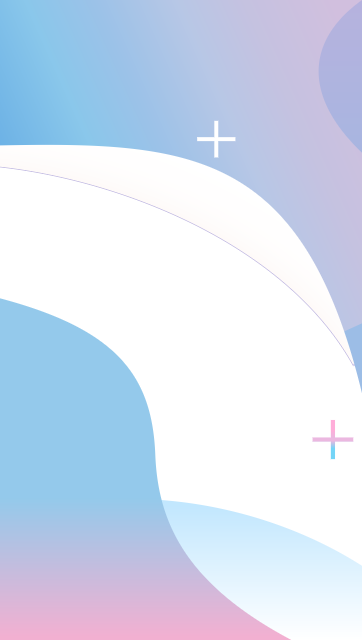
This background is drawn by a Shadertoy shader. Its source:

```glsl
// Abstract layered waves: a diagonal pastel sky, a large white sweep,
// a blue-to-pink swell and two plus signs. Every curved edge is a cubic
// Bezier solved by bisection, then measured as a signed distance.

// Canvas space: height is 100, width is 56.77, origin at the lower left.
const vec2 CANVAS = vec2(56.77, 100.0);

const vec3 WHITE = vec3(1.0);
const vec3 SKY_BLUE = vec3(0.58, 0.79, 0.92);
const vec3 ROSE = vec3(0.95, 0.69, 0.82);

// Signed height of p over a Bezier whose x rises from a to d.
float aboveCurve(vec2 p, vec2 a, vec2 b, vec2 c, vec2 d) {
    float t = 0.5, stepSize = 0.25;
    vec2 q;
    for (int i = 0; i < 18; i++) {
        float s = 1.0 - t;
        q = s * s * s * a + 3.0 * s * s * t * b + 3.0 * s * t * t * c + t * t * t * d;
        t += q.x < p.x ? stepSize : -stepSize;
        stepSize *= 0.5;
    }
    float s = 1.0 - t;
    vec2 tangent = s * s * (b - a) + 2.0 * s * t * (c - b) + t * t * (d - c);
    return (p.y - q.y) * abs(tangent.x) / length(tangent);
}

float boxDistance(vec2 p, vec2 halfSize) {
    vec2 q = abs(p) - halfSize;
    return max(q.x, q.y);
}

float plusDistance(vec2 p, vec2 reach, float halfWidth) {
    return min(boxDistance(p, vec2(reach.x, halfWidth)),
               boxDistance(p, vec2(halfWidth, reach.y)));
}

// Smooth coverage of the region where the distance is negative.
float cover(float dist, float pixel) {
    return clamp(0.5 - dist / pixel, 0.0, 1.0);
}

float ramp(float from, float to, float x) {
    return clamp((x - from) / (to - from), 0.0, 1.0);
}

vec3 skyColor(vec2 p) {
    float s = p.x - 0.45 * (100.0 - p.y);
    vec3 col = mix(vec3(0.43, 0.70, 0.90), vec3(0.54, 0.78, 0.92), ramp(-9.8, 3.9, s));
    col = mix(col, vec3(0.61, 0.76, 0.91), ramp(3.9, 14.8, s));
    col = mix(col, vec3(0.72, 0.78, 0.90), ramp(14.8, 27.9, s));
    col = mix(col, vec3(0.77, 0.76, 0.88), ramp(27.9, 37.8, s));
    return mix(col, vec3(0.82, 0.75, 0.87), ramp(37.8, 52.1, s));
}

// Right edge of the swell: two joined curves, given as (height, side).
float swellDistance(vec2 p) {
    vec2 joint = vec2(29.04, 24.35);
    float d;
    if (p.y > joint.x) {
        d = aboveCurve(p.yx, joint, vec2(41.41, 23.83), vec2(48.57, 18.23), vec2(53.39, 0.0));
    } else {
        d = aboveCurve(p.yx, vec2(0.0, 45.7), vec2(8.85, 28.91), vec2(18.62, 24.74), joint);
    }
    return max(d, p.y - 53.39);
}

void mainImage(out vec4 fragColor, in vec2 fragCoord) {
    vec2 p = fragCoord / iResolution.xy * CANVAS;
    float pixel = CANVAS.y / iResolution.y;

    // Sky, violet lobe at the upper right, blue wedge at the right
    vec3 col = skyColor(p);
    float lobe = -aboveCurve(p.yx, vec2(75.2, 57.8), vec2(84.38, 47.4),
                             vec2(93.49, 47.66), vec2(100.0, 56.77));
    vec3 lobeColor = mix(vec3(0.66, 0.71, 0.88), vec3(0.71, 0.70, 0.87), ramp(77.0, 98.0, p.y));
    col = mix(col, lobeColor, cover(lobe, pixel));
    float wedge = (p.y - 48.18 - 0.453 * (p.x - 53.9)) * 0.91;
    col = mix(col, vec3(0.61, 0.74, 0.90), cover(wedge, pixel));

    // White sweep with a warm haze over a fine violet line
    float sweep = aboveCurve(p, vec2(0.0, 77.28), vec2(29.95, 77.86),
                             vec2(47.53, 76.56), vec2(56.77, 38.54));
    float thread = aboveCurve(p, vec2(0.0, 73.9), vec2(19.53, 71.74),
                              vec2(44.92, 61.59), vec2(55.34, 42.97));
    float haze = step(0.0, thread) * exp(-0.35 * max(thread, 0.0));
    vec3 paper = mix(WHITE, vec3(0.995, 0.978, 0.972), haze);
    paper = mix(paper, vec3(0.74, 0.71, 0.88), cover(abs(thread) - 0.05, pixel));
    col = mix(col, paper, cover(sweep, pixel));

    // Pale hill fading into white
    float hill = aboveCurve(p, vec2(25.13, 21.88), vec2(37.76, 20.96),
                            vec2(48.83, 16.67), vec2(56.77, 11.59));
    vec3 hillColor = mix(WHITE, vec3(0.76, 0.905, 0.995), ramp(0.0, 21.0, p.y));
    col = mix(col, hillColor, cover(hill, pixel));

    // Swell, blue above and rose below
    vec3 swellColor = mix(ROSE, SKY_BLUE, ramp(0.5, 22.2, p.y));
    col = mix(col, swellColor, cover(swellDistance(p), pixel));

    // Plus signs
    float whitePlus = plusDistance(p - vec2(33.92, 78.26), vec2(3.0, 2.86), 0.31);
    col = mix(col, WHITE, cover(whitePlus, pixel));
    vec2 q = p - vec2(52.21, 31.32);
    vec3 plusColor = mix(vec3(0.45, 0.83, 0.97), vec3(0.92, 0.72, 0.88), ramp(-1.4, -0.2, q.y));
    plusColor = mix(plusColor, vec3(1.0, 0.68, 0.85), ramp(0.3, 1.5, q.y));
    col = mix(col, plusColor, cover(plusDistance(q, vec2(3.19, 3.06), 0.33), pixel));

    fragColor = vec4(col, 1.0);
}
```
